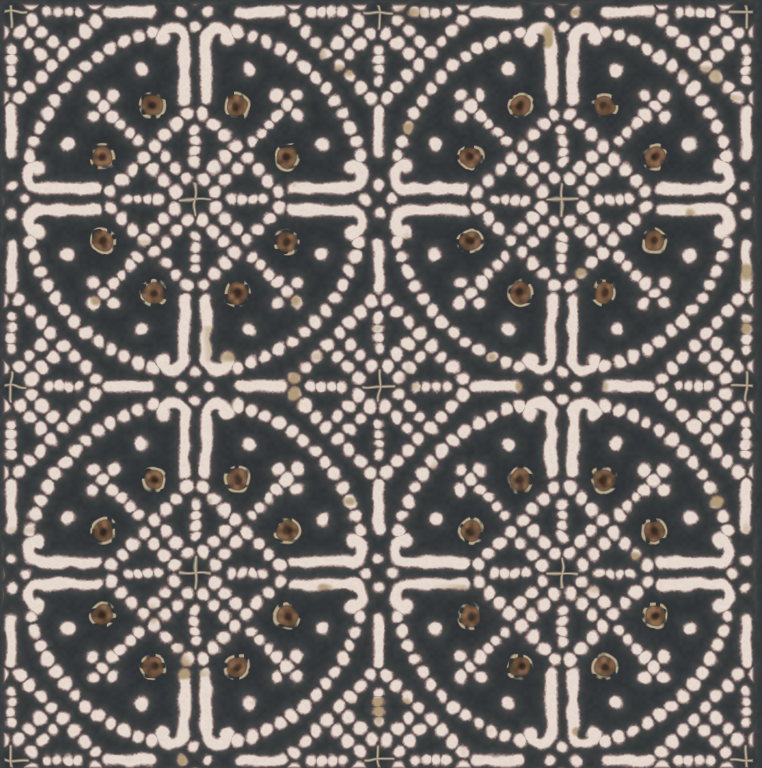
Write a Shadertoy shader that draws this pattern.

```glsl
#define PERIOD vec2(0.482, 0.487)
#define MIDDLE vec2(0.497, 0.497)
#define DOT 0.0162
#define BAR 0.0145
#define RING 0.463
#define RING_STEP 0.089
#define WOBBLE 0.010
#define SOFT 0.008
#define GROUND vec3(0.195, 0.208, 0.218)
#define HALO vec3(0.30, 0.315, 0.305)
#define FRINGE vec3(0.42, 0.33, 0.33)
#define CREAM vec3(0.90, 0.85, 0.81)

float hash(vec2 p) {
    return fract(sin(dot(p, vec2(127.1, 311.7))) * 43758.5453);
}

float noise(vec2 p) {
    vec2 i = floor(p), f = fract(p);
    f = f * f * (3.0 - 2.0 * f);
    return mix(mix(hash(i), hash(i + vec2(1, 0)), f.x),
               mix(hash(i + vec2(0, 1)), hash(i + vec2(1, 1)), f.x), f.y);
}

float segment(vec2 p, vec2 a, vec2 b) {
    vec2 ab = b - a;
    return length(p - a - ab * clamp(dot(p - a, ab) / dot(ab, ab), 0.0, 1.0));
}

// Distance to the nearest of count + 1 points spaced from a to b
float dotRow(vec2 p, vec2 a, vec2 b, float count) {
    vec2 ab = b - a;
    float t = clamp(dot(p - a, ab) / dot(ab, ab), 0.0, 1.0);
    return length(p - mix(a, b, floor(t * count + 0.5) / count));
}

// Mirror into the octant 0 <= x <= y
vec2 foldOctant(vec2 p) {
    p = abs(p);
    return vec2(min(p.x, p.y), max(p.x, p.y));
}

// Four beaded diamonds around a point, each with a short inner column
float lattice(vec2 p) {
    vec2 side = vec2(p.x, abs(p.y - 0.142));
    float d = dotRow(side, vec2(0.022, 0.087), vec2(0.109, 0.0), 3.0) - DOT;
    return min(d, dotRow(p, vec2(0.0, 0.100), vec2(0.0, 0.183), 3.0) - 0.0135);
}

// Straight bar ending in an outward curl
float hook(vec2 p) {
    vec2 curl = vec2(0.060, 0.425);
    float d = segment(p, vec2(0.029, 0.268), vec2(0.029, curl.y));
    if (p.y > curl.y) d = min(d, abs(length(p - curl) - 0.031));
    return min(d - BAR, length(p - curl - vec2(0.027, 0.004)) - 0.019);
}

float beadRing(vec2 p) {
    float diagonal = 0.785398;
    float k = floor((diagonal - atan(p.x, p.y)) / RING_STEP + 0.5);
    float a = diagonal - min(k, 6.0) * RING_STEP;
    return length(p - RING * vec2(sin(a), cos(a))) - DOT;
}

// Diagonal arm finished by a cross of five beads
float crossArm(vec2 p) {
    vec2 q = abs(p - 0.25);
    float d = min(length(q), length(q - 0.027)) - DOT;
    return min(d, dotRow(p, vec2(0.155), vec2(0.225), 3.0) - 0.014);
}

// Bars and small rosettes along the tile edges
float edgeMarks(vec2 p) {
    float d = segment(p, vec2(0.122, 0.5), vec2(0.238, 0.5)) - 0.0140;
    vec2 q = p - vec2(0.0, 0.5);
    return min(d, min(length(q + vec2(0.0, 0.037)), length(q - vec2(0.037, 0.0))) - 0.0135);
}

void mainImage(out vec4 fragColor, in vec2 fragCoord) {
    vec2 uv = fragCoord / iResolution.xy;
    vec2 grid = (uv - MIDDLE) / PERIOD;
    float pixel = 1.0 / (PERIOD.y * iResolution.y);

    // Uneven hand-laid placement
    vec2 wobble = vec2(noise(grid * 31.0), noise(grid * 31.0 + 57.0)) - 0.5;
    vec2 tile = fract(grid) - 0.5 + WOBBLE * wobble;
    vec2 p = foldOctant(tile);
    vec2 corner = foldOctant(0.5 - abs(tile));

    // Cream line work
    float ink = min(lattice(p), lattice(corner));
    ink = min(ink, min(hook(p), beadRing(p)));
    ink = min(ink, min(crossArm(p), edgeMarks(p)));
    ink = min(ink, length(p - vec2(0.147, 0.347)) - 0.0175);
    float grain = noise(grid * 170.0) - 0.5;
    ink += 0.004 * (noise(grid * 23.0 + 9.0) - 0.5) + 0.003 * grain;
    float border = max(abs(grid.x), abs(grid.y)) - 1.018;
    ink = max(ink, border);

    // Ground with a faint glow round the marks
    vec3 color = mix(GROUND, HALO, exp(-max(ink, 0.0) / 0.014));
    color += 0.025 * (noise(grid * 90.0) - 0.5);

    // Bronze studs with broken rims
    vec2 stud = p - vec2(0.113, 0.250);
    float r = length(stud), blur = max(0.004, pixel);
    float worn = noise(grid * 75.0 + 31.0);
    float disc = 1.0 - smoothstep(0.027 - blur, 0.027 + blur, r);
    vec3 bronze = mix(vec3(0.25, 0.19, 0.16), vec3(0.48, 0.36, 0.27), smoothstep(0.004, 0.017, r));
    color = mix(color, bronze * (0.7 + 0.5 * worn), disc);
    float rim = 1.0 - smoothstep(0.001, 0.003 + blur, abs(r - 0.032));
    color = mix(color, vec3(0.73, 0.66, 0.54), rim * smoothstep(0.30, 0.65, worn));

    // Fine crosses at tile centres and corners
    vec2 tip = vec2(0.0, 0.040);
    float fine = min(segment(p, vec2(0.0), tip), segment(corner, vec2(0.0), tip));
    fine = max(fine - 0.003, border);
    float fineMask = 1.0 - smoothstep(-blur, blur, fine);
    color = mix(color, vec3(0.78, 0.70, 0.60), fineMask);

    // Soft two-step edge, with a few tarnished marks
    float soft = max(SOFT, pixel);
    float tarnish = smoothstep(0.87, 0.97, noise(grid * 13.0 + 71.0));
    vec3 cream = mix(CREAM + 0.03 * grain, vec3(0.62, 0.53, 0.36), 0.75 * tarnish);
    color = mix(color, FRINGE, 1.0 - smoothstep(0.0, soft, ink));
    color = mix(color, cream, 1.0 - smoothstep(-0.6 * soft, 0.6 * soft, ink));
    fragColor = vec4(color, 1.0);
}
```
